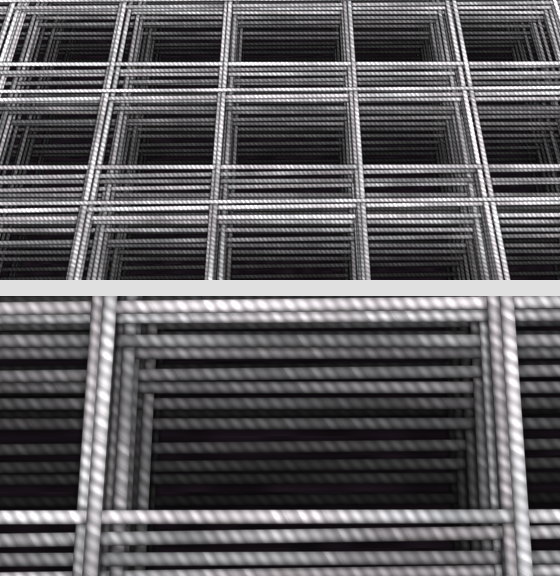
Top, the full canvas; bottom, a detail of the centre.
This pattern is drawn by a Shadertoy shader. Its source:

```glsl
// Stacked sheets of ribbed steel mesh seen in perspective, fading into darkness.
#define LAYERS 26
#define CENTER_X 1.042
#define CELL_WIDTH 0.393
#define CELL_GROWTH 0.130
#define ROW_SCALE 4.075
#define ROW_PHASE 0.377
#define ROW_STEP 0.028
#define COLUMN_SHRINK 0.014
#define BAR_RADIUS 0.0082
#define DEPTH_FADE 0.045
#define STEEL vec3(1.08, 1.085, 1.105)

float hash(vec2 p) {
    return fract(sin(dot(p, vec2(12.9898, 78.233))) * 43758.5453);
}

// Smooth variation along one bar
float noise(float x, float seed) {
    float i = floor(x), f = fract(x);
    f = f * f * (3.0 - 2.0 * f);
    return mix(hash(vec2(i, seed)), hash(vec2(i + 1.0, seed)), f);
}

// Paints a ribbed round bar and its contact shadow over the colour below
vec3 addBar(vec3 under, float dist, float along, float radius, float seed, float light) {
    float px = 1.0 / iResolution.y;
    float cover = 1.0 - smoothstep(radius - px, radius + px, abs(dist));
    float shadow = 1.0 - smoothstep(radius, radius * 2.0, abs(dist));
    float across = clamp(dist / radius, -1.0, 1.0);

    // Rounded section with slanted ribs
    float roundness = 1.0 - 0.48 * pow(across - 0.15, 2.0);
    float turn = along / 0.016 + 0.3 * across;
    float rib = 0.5 + 0.5 * sin(6.2832 * turn);
    float glint = rib * (0.4 + 0.6 * hash(vec2(floor(turn), seed)));

    // Uneven mill finish and faint rust
    float wear = noise(along * 9.0, seed);
    float value = light * roundness * (0.76 + 0.36 * glint) * (0.78 + 0.34 * wear);
    vec3 rust = mix(vec3(1.0), vec3(1.01, 0.97, 0.97), noise(along * 5.0, seed + 7.0));
    return mix(under * (1.0 - 0.3 * shadow), STEEL * rust * value, cover);
}

void mainImage(out vec4 fragColor, in vec2 fragCoord) {
    vec2 p = fragCoord / iResolution.y;
    float down = 1.0 - p.y;

    // Perspective plane: cells widen toward the viewer
    float cell = CELL_WIDTH + CELL_GROWTH * down;
    float column = (p.x - CENTER_X) / cell;
    float row = ROW_SCALE / cell;
    float rowsPerUnit = ROW_SCALE * CELL_GROWTH / (cell * cell);

    // The middle column is a little wider
    column -= 0.055 * sin(3.1416 * column) * exp(-column * column);

    // Dark ground with faint grain
    float grain = noise(p.x * 30.0, floor(p.y * 90.0));
    vec3 color = vec3(0.09, 0.068, 0.09) * (0.7 + 0.6 * grain);

    // Sheets from the deepest to the top one
    for (int i = LAYERS - 1; i >= 0; i--) {
        float depth = float(i);
        float buried = min(depth, 1.0);
        float light = exp(-DEPTH_FADE * depth * (1.0 + 0.038 * depth));
        float radius = BAR_RADIUS * (1.0 - 0.01 * depth);
        float slide = hash(vec2(depth, 3.0)) - 0.5;
        float tilt = hash(vec2(depth, 8.0)) - 0.5;

        // Bars running away from the viewer
        float x = column * (1.0 + COLUMN_SHRINK * depth) - 0.48;
        x += buried * (0.12 * slide + 0.05 * tilt * (down - 0.5));
        float barId = floor(x + 0.5);
        float seed = barId + 17.0 * depth;
        float bend = 0.03 * buried * (hash(vec2(seed, 2.0)) - 0.5);
        float dist = (x - barId + bend) * cell;
        float gloss = light * (0.82 + 0.36 * hash(vec2(seed, 5.0)));
        color = addBar(color, dist, p.y, radius * cell / 0.40, seed, gloss);

        // Cross bars: every other sheet sits higher, deeper ones slip downward
        float stagger = mod(depth, 2.0) > 0.5 ? -0.31 : 0.0;
        float y = row - ROW_PHASE + ROW_STEP * depth + stagger;
        y += (0.02 + 0.04 * tilt * buried) * (1.0 - p.x);
        barId = floor(y + 0.5);
        seed = barId + 17.0 * depth + 300.0;
        bend = 0.04 * buried * (hash(vec2(seed, 2.0)) - 0.5);
        dist = (y - barId + bend) / rowsPerUnit;
        gloss = light * (0.82 + 0.36 * hash(vec2(seed, 5.0)));
        float crossRadius = radius * mix(0.85, 1.0, buried) * cell / 0.45;
        color = addBar(color, dist, p.x, crossRadius, seed, gloss);
    }
    fragColor = vec4(clamp(color, 0.0, 1.0), 1.0);
}
```
